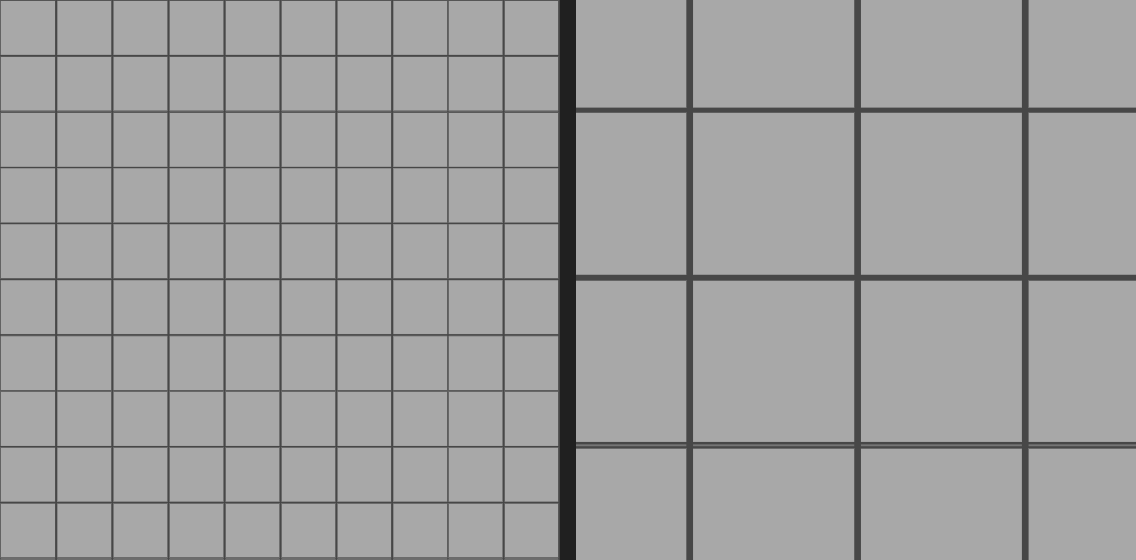
Left: the whole. Right: its middle third, enlarged.
Write a Shadertoy shader that draws this pattern.

```glsl
// Plain grey square tiles, ten across and ten down, parted by thin dark joints.
// Each joint is the distance to the nearest grid line; the joint widths vary in
// short cycles, and the widest level joints show a paler seam along the middle.

#define PITCH vec2(0.09987, 0.09973)  // joint spacing, as a share of the canvas
#define BOW 0.0016                    // slight rightward bulge of the columns
#define THIN 0.0026                   // narrowest joint
#define WIDE 0.0040                   // widest joint
#define SEAM 0.0011                   // pale seam inside the widest joints
#define TILE_COLOR vec3(0.66)
#define JOINT_COLOR vec3(0.28)
#define SEAM_COLOR vec3(0.46)

const float PI = 3.14159265;

// Share of a pixel covered by a band of the given width
float band(float dist, float width, float pixel) {
    return clamp((0.5 * width - dist) / pixel + 0.5, 0.0, 1.0);
}

void mainImage(out vec4 fragColor, in vec2 fragCoord) {
    vec2 pixel = 1.0 / iResolution.xy;
    vec2 pos = fragCoord * pixel;

    // Rows are counted from the top, columns from the left
    pos.y = 1.0 - pos.y;
    pos.x -= BOW * sin(PI * pos.x);

    vec2 index = floor(pos / PITCH + 0.5);
    vec2 dist = abs(pos - index * PITCH);

    // Upright joints: every eighth is thin
    float columnWidth = mod(index.x, 8.0) < 0.5 ? THIN : WIDE;

    // Level joints: widen over a cycle of four
    float cycle = mod(index.y + 1.0, 4.0);
    float rowWidth = mix(THIN, WIDE, cycle / 3.0);

    float column = band(dist.x, columnWidth, pixel.x);
    float row = band(dist.y, rowWidth, pixel.y);
    float seam = band(dist.y, SEAM, pixel.y) * step(2.5, cycle) * (1.0 - column);

    vec3 color = mix(TILE_COLOR, JOINT_COLOR, max(column, row));
    color = mix(color, SEAM_COLOR, seam);
    fragColor = vec4(color, 1.0);
}
```
